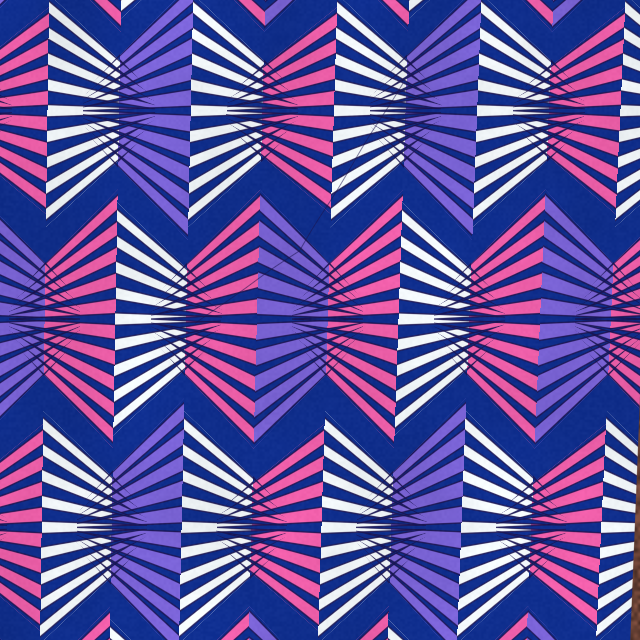
Give the GLSL for this pattern, as a WebGL 1 fragment shader.

```glsl
precision highp float;
// Folded fan cloth: pink, violet and white sunray stripes on blue, in half-shifted rows.

uniform vec2 u_resolution;

const vec3 BLUE = vec3(0.06, 0.18, 0.55);
const vec3 INK = vec3(0.10, 0.07, 0.30);
const vec3 PINK = vec3(0.93, 0.37, 0.66);
const vec3 VIOLET = vec3(0.48, 0.39, 0.84);
const vec3 WHITE = vec3(0.94, 0.96, 0.97);
const vec3 GROUND = vec3(0.40, 0.25, 0.20);

const float ROW_STEP = 0.3255;
const float FIRST_ROW = 0.827;
const float STRIPE = 0.0404;
const float TAPER = 0.57;
const float LINE = 0.0011;

float hash(vec2 p) {
  return fract(sin(dot(p, vec2(127.1, 311.7))) * 4375.85);
}

float noise(vec2 p) {
  vec2 i = floor(p);
  vec2 f = fract(p);
  f = f * f * (3.0 - 2.0 * f);
  float low = mix(hash(i), hash(i + vec2(1.0, 0.0)), f.x);
  float high = mix(hash(i + vec2(0.0, 1.0)), hash(i + vec2(1.0, 1.0)), f.x);
  return mix(low, high, f.y);
}

float segmentDistance(vec2 p, vec2 a, vec2 b) {
  vec2 ab = b - a;
  return length(p - a - ab * clamp(dot(p - a, ab) / dot(ab, ab), 0.0, 1.0));
}

float fill(float d, float px) {
  return 1.0 - smoothstep(-0.75 * px, 0.75 * px, d);
}

// Dye of a panel: 0 white, 1 pink, 2 violet.
float panelDye(float panel, float odd) {
  float k = mod(panel, 4.0);
  if (odd > 0.5) return k < 0.5 ? 0.0 : (abs(k - 2.0) < 0.5 ? 2.0 : 1.0);
  return mod(k, 2.0) < 0.5 ? 0.0 : (k < 1.5 ? 2.0 : 1.0);
}

vec3 dyeColor(float dye) {
  return dye < 0.5 ? WHITE : (dye < 1.5 ? PINK : VIOLET);
}

float fanLimit(float dye, float odd) {
  if (dye < 0.5) return 4.5;
  return dye < 1.5 && odd < 0.5 ? 4.0 : 5.0;
}

// Distance to blue spikes; u runs from 0 at the fold to 1 at the pinch and beyond.
float spikeDistance(float u, float v, float dye, float limit, float pitch) {
  float gap = STRIPE * max(1.0 - TAPER * u, 0.05);
  float offset = dye < 0.5 ? 0.5 : 0.0;
  float j = clamp(floor(v / gap - offset + 0.5) + offset, -limit, limit);
  float blueShare = dye < 0.5 ? 0.52 : (dye < 1.5 ? 0.42 : 0.34);
  float reach = 1.48 - 0.09 * abs(j);
  float halfWidth = 0.5 * STRIPE * blueShare * (1.0 - u / reach);
  float slope = j * STRIPE * TAPER / pitch;
  return (abs(v - j * gap) - halfWidth) / sqrt(1.0 + slope * slope);
}

vec3 inkSpike(vec3 base, float d, float mask, float px) {
  base = mix(base, BLUE, fill(d, px) * mask);
  return mix(base, INK, fill(abs(d) - LINE, px) * mask * 0.85);
}

// One row of fans: dyed panel, its own spikes, then spikes crossing the pinch.
vec3 paintRow(vec3 base, float x, float v, float odd, float pitch, float px) {
  float panel = floor(x - odd);
  float f = fract(x - odd);
  float side = mod(panel, 2.0);
  float u = mix(f, 1.0 - f, side);
  float dye = panelDye(panel, odd);
  float limit = fanLimit(dye, odd);
  float inside = fill(abs(v) - limit * STRIPE * (1.0 - TAPER * u), px);
  float own = spikeDistance(u, v, dye, limit, pitch);
  base = mix(base, dyeColor(dye), inside);
  base = inkSpike(base, own, inside, px);

  float nextDye = panelDye(panel + 1.0 - 2.0 * side, odd);
  float nextLimit = fanLimit(nextDye, odd);
  float crossing = spikeDistance(2.0 - u, v, nextDye, nextLimit, pitch);
  return inkSpike(base, crossing, step(2.0 - u, 1.5), px);
}

// Soft drape, a drawn thread and woven grain.
vec3 wearCloth(vec3 color, vec2 p, float px) {
  float drape = noise(p * vec2(9.0, 5.0)) + 0.5 * noise(p * 23.0);
  color *= 0.94 + 0.08 * drape;
  color += 0.025 * (noise(p * 260.0) - 0.5);
  vec2 q = p + 0.012 * (noise(p * 14.0) - 0.5);
  float thread = segmentDistance(q, vec2(0.63, 0.87), vec2(0.47, 0.61));
  thread = min(thread, segmentDistance(q, vec2(0.47, 0.61), vec2(0.31, 0.50)));
  return mix(color, INK, 0.6 * fill(thread - 0.0007, px));
}

void main() {
  float px = 1.0 / min(u_resolution.x, u_resolution.y);
  vec2 p = gl_FragCoord.xy * px;

  // Columns narrow and lean slightly towards the bottom.
  float drop = FIRST_ROW - p.y;
  float pitch = 0.1119 - 0.004 * drop;
  float x = (p.x - 0.0742 + 0.014 * drop) / pitch;

  vec3 color = BLUE;
  for (int k = 0; k < 2; k++) {
    float row = floor(drop / ROW_STEP) + float(k);
    float v = row * ROW_STEP - drop;
    color = paintRow(color, x, v, mod(row, 2.0), pitch, px);
  }
  color = wearCloth(color, p, px);

  // Bare ground beyond the lower right edge.
  float edge = 1.0 - 0.04 * (0.38 - p.y);
  float bare = fill(edge - p.x, px) * step(p.y, 0.38);
  color = mix(color, GROUND * (0.7 + 0.6 * noise(p * 150.0)), bare);
  gl_FragColor = vec4(color, 1.0);
}
```
